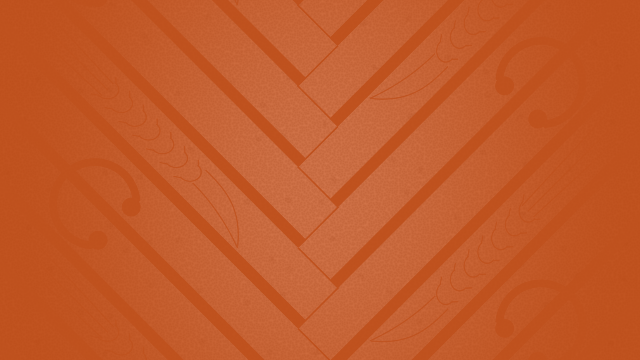
Give the GLSL for this pattern, as a WebGL 1 fragment shader.

```glsl
precision highp float;
uniform vec2 u_resolution;

vec2 hash2(vec2 p) {
  return fract(sin(vec2(dot(p, vec2(127.1, 311.7)), dot(p, vec2(269.5, 183.3)))) * 4375.85);
}

// Cellular noise: distance to the nearest scattered point
float cellular(vec2 p) {
  vec2 cell = floor(p);
  float nearest = 2.0;
  for (int j = -1; j <= 1; j++) {
    for (int i = -1; i <= 1; i++) {
      vec2 c = cell + vec2(float(i), float(j));
      nearest = min(nearest, length(c + hash2(c) - p));
    }
  }
  return nearest;
}

float segment(vec2 p, vec2 a, vec2 b) {
  vec2 d = b - a;
  return length(p - a - d * clamp(dot(p - a, d) / dot(d, d), 0.0, 1.0));
}

// Two mirrored horns on a plank joint, x along the joint
float curl(vec2 p) {
  p.y = abs(p.y);
  float ring = max(abs(length(p) - 0.73) - 0.068, -0.52 - p.x);
  float knob = length(p - vec2(-0.49, 0.41)) - 0.165;
  return min(ring, knob);
}

// Ear of grain: leaf, seven kernels and awns, x along the plank
float wheat(vec2 p) {
  float d = 9.0;
  float x = (3.1 - p.x) / 1.36;
  if (x > 0.0 && x < 1.0) {
    float outer = abs(p.y - 0.22 + 0.57 * x * x * x) / length(vec2(1.0, 1.26 * x * x));
    float inner = abs(p.y + 0.1 + 0.25 * x * x) / length(vec2(1.0, 0.37 * x));
    d = min(outer, inner);
  }
  float along = p.x - 3.05 + 0.2 * p.y;
  if (along > 0.0 && along < 2.38) {
    vec2 k = vec2(mod(along, 0.34) - 0.17, abs(p.y));
    float husk = max(abs(length(k - vec2(0.05, 0.0)) - 0.18), k.x - 0.06);
    d = min(d, min(husk, segment(k, vec2(0.05, 0.18), vec2(0.14, 0.25))));
  }
  if (p.x > 5.3) {
    float spread = 0.14 + 0.04 * (p.x - 5.3);
    d = min(d, min(abs(p.y), abs(abs(p.y) - spread)));
  }
  return d - 0.011;
}

void main() {
  // One unit is the vertical spacing of the planks
  vec2 p = (gl_FragCoord.xy - 0.5 * u_resolution) / u_resolution.y * 4.454;
  float pixel = 6.3 / u_resolution.y;

  // Diagonal axes: x across and y along the right-hand planks
  vec2 q = vec2(p.x - p.y, p.x + p.y) + vec2(0.441, 0.111);
  bool left = floor(q.x) + floor(q.y) < 0.0;
  // Glide reflection lays the left planks onto the right ones
  if (left) q = vec2(-q.y - 1.0, 2.0 - q.x);

  // Broad joints, and the thin zigzag where the planks meet
  float ink = abs(fract(q.x + 0.6) - 0.5) - 0.1;
  if (floor(q.x) + floor(q.y) < 0.5) {
    ink = min(ink, min(fract(q.x), fract(q.y)) - 0.014);
  }

  // Curls on every third joint
  float across = mod(q.x - 0.47, 3.0) - 1.5;
  ink = min(ink, curl(vec2(q.y + q.x - 1.97 - across - 4.05, across)));

  // Grain ears on every third plank, flipped on the left
  float row = mod(q.x, 3.0);
  float lines = 9.0;
  if (row < 0.81) {
    float side = left ? 0.4 - row : row - 0.4;
    lines = wheat(vec2(q.y + q.x - row, side));
  }

  // Planks glow at the centre and fade into the ink at the sides
  float light = 1.0 - smoothstep(0.0, 1.0, length(p / vec2(4.0, 5.2)));
  vec3 inkColor = vec3(0.75, 0.32, 0.118);
  vec3 plank = mix(inkColor, vec3(0.795, 0.43, 0.265), light);

  // Paper grain and sparse worn spots
  float grain = cellular(p * 34.0) - 0.45;
  float spot = 1.0 - smoothstep(0.03, 0.09, cellular(p * 1.7 + 4.0) + 0.03 * sin(p.x * 37.0) * sin(p.y * 41.0));
  plank += (0.055 * grain - 0.02 * spot) * (0.3 + 0.7 * light);

  float cover = 1.0 - smoothstep(-0.5 * pixel, 0.5 * pixel, ink);
  float lineCover = 0.85 * (1.0 - smoothstep(-0.5 * pixel, 0.5 * pixel, lines));
  gl_FragColor = vec4(mix(plank, inkColor + 0.008 * grain, max(cover, lineCover)), 1.0);
}
```
